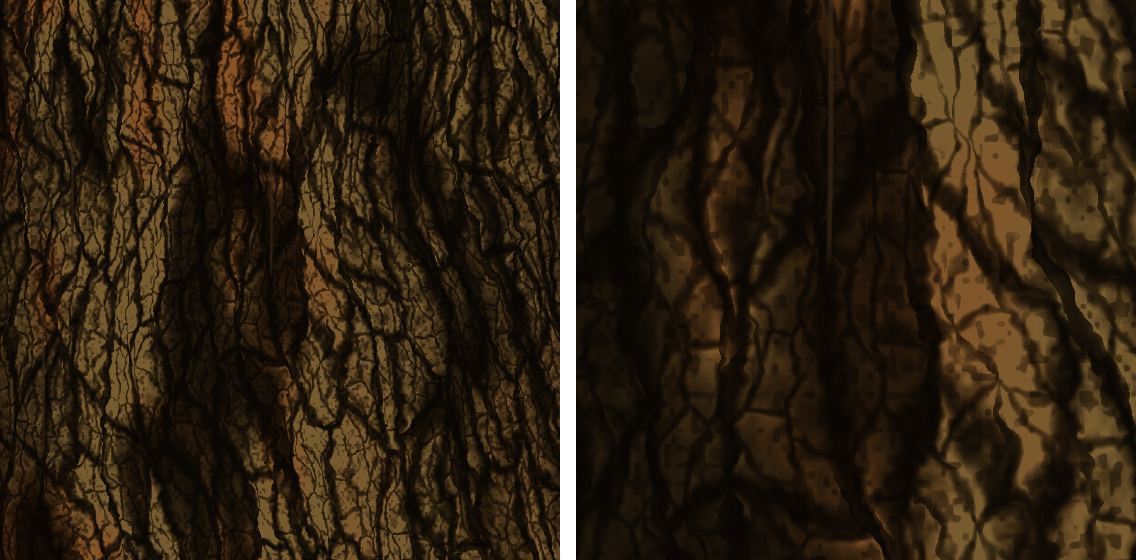
Left: the whole. Right: its middle third, enlarged.
Reproduce this texture procedurally as a WebGL 1 fragment shader.

```glsl
precision highp float;
// Old tree bark: leaning furrows, long plates and small chips in dark browns.
// Warped noise makes the furrows, stretched cells make the plates and chips,
// and a height difference towards the upper left lights the relief.
uniform vec2 u_resolution;

float hash(vec2 p) {
  return fract(sin(dot(p, vec2(127.1, 311.7))) * 43758.547);
}

vec2 hash2(vec2 p) {
  return vec2(hash(p), hash(p + 37.7));
}

float noise(vec2 p) {
  vec2 i = floor(p), f = fract(p);
  f = f * f * (3.0 - 2.0 * f);
  float low = mix(hash(i), hash(i + vec2(1.0, 0.0)), f.x);
  float high = mix(hash(i + vec2(0.0, 1.0)), hash(i + 1.0), f.x);
  return mix(low, high, f.y);
}

float fbm(vec2 p) {
  float sum = 0.0, amp = 0.53;
  for (int i = 0; i < 4; i++) {
    sum += amp * noise(p);
    p = p * 2.03 + 11.3;
    amp *= 0.5;
  }
  return sum;
}

vec2 wobble(vec2 p) {
  return vec2(noise(p), noise(p + 17.3)) - 0.5;
}

// Bends the grain: upright on the left, leaning on the right, ragged in detail.
vec2 grainFlow(vec2 p) {
  vec2 q = p;
  q.x += 0.3 * smoothstep(0.35, 0.95, p.x) * (p.y - 0.5);
  q.x += 0.1 * (noise(p * vec2(4.0, 3.0) + 5.0) - 0.5);
  q += 0.026 * wobble(p * vec2(20.0, 13.0));
  q += 0.010 * wobble(p * vec2(62.0, 45.0));
  return q + 0.004 * wobble(p * 150.0);
}

// Stretched cells: x is the distance to the border in canvas units, y a cell id.
vec2 cells(vec2 p, vec2 scale) {
  vec2 s = p * scale, base = floor(s);
  vec2 nearest = vec2(9.0), second = vec2(9.0);
  float id = 0.0;
  for (int j = -1; j <= 1; j++) {
    for (int i = -1; i <= 1; i++) {
      vec2 cell = base + vec2(float(i), float(j));
      vec2 toSeed = cell + hash2(cell) - s;
      float d = dot(toSeed, toSeed);
      if (d < dot(nearest, nearest)) {
        second = nearest;
        nearest = toSeed;
        id = hash(cell + 71.9);
      } else if (d < dot(second, second)) {
        second = toSeed;
      }
    }
  }
  float gap = dot(second, second) - dot(nearest, nearest);
  return vec2(gap / (2.0 * length((second - nearest) * scale) + 0.001), id);
}

// Furrow, plate and chip openness from 0 (crack) to 1 (top), then the plate id.
vec4 barkLayers(vec2 p) {
  vec2 q = grainFlow(p);
  float furrow = abs(2.0 * noise(q * vec2(11.0, 1.9) + 3.0) - 1.0);
  vec2 plate = cells(q, vec2(19.0, 5.5));
  vec2 chip = cells(q + 4.0, vec2(46.0, 17.0));
  float width = 0.5 + noise(p * vec2(13.0, 9.0));
  return vec4(smoothstep(0.04, 0.36, furrow),
              smoothstep(0.0015, 0.012 * width + 0.002, plate.x),
              smoothstep(0.0003, 0.0045 * width + 0.001, chip.x), plate.y);
}

float barkHeight(vec4 layers) {
  return dot(layers, vec4(0.5, 0.3, 0.2, 0.25));
}

vec3 barkColor(float tone) {
  vec3 shadow = vec3(0.030, 0.020, 0.010);
  vec3 brown = vec3(0.200, 0.142, 0.062);
  vec3 tan = vec3(0.430, 0.330, 0.170);
  vec3 dark = mix(shadow, brown, clamp(tone / 0.55, 0.0, 1.0));
  return mix(dark, tan, clamp((tone - 0.55) / 0.72, 0.0, 1.15));
}

// Coverage of one thin, slightly bowed upright fibre hanging from its top.
float fibre(vec2 p, vec2 top, float len, float pixel) {
  float along = (top.y - p.y) / len;
  float bow = 0.006 * along * (1.0 - along);
  float line = 1.0 - smoothstep(0.001, 0.001 + 1.5 * pixel, abs(p.x - top.x - bow));
  return line * smoothstep(0.0, 0.1, along) * smoothstep(1.0, 0.9, along);
}

void main() {
  vec2 p = gl_FragCoord.xy / u_resolution;
  float pixel = 1.0 / min(u_resolution.x, u_resolution.y);

  // Relief and the darkness inside cracks
  vec4 layers = barkLayers(p);
  float lit = barkHeight(layers) - barkHeight(barkLayers(p + vec2(-0.0035, 0.0025)));
  vec3 cavity = mix(vec3(0.14, 0.16, 0.38), vec3(1.0), layers.xyz);
  float tone = cavity.x * cavity.y * cavity.z * clamp(1.0 + 1.1 * lit, 0.35, 1.7);

  // Plate tone, rough grain and dark pits
  tone *= 0.84 + 0.36 * layers.w;
  tone *= 0.45 + 1.15 * fbm(p * vec2(85.0, 60.0));
  tone *= mix(0.6, 1.06, smoothstep(0.22, 0.45, noise(p * vec2(230.0, 190.0))));

  // Broad light: pale columns, dim sides
  float column = noise(vec2(p.x * 8.0 + 0.8 * noise(p * 3.0), p.y * 1.7) + 8.0);
  float sides = smoothstep(-0.12, 0.14, p.x) * (1.0 - 0.35 * smoothstep(0.55, 1.0, p.x));
  tone *= (0.72 + 0.88 * column) * sides * 1.12;

  // Rust stains, mostly on the left
  float rust = smoothstep(0.42, 0.72, fbm(p * vec2(12.0, 4.0) + 21.0));
  rust *= 1.0 - 0.8 * smoothstep(0.35, 0.75, p.x);
  vec3 color = barkColor(tone) * mix(vec3(1.0), vec3(1.16, 0.9, 0.78), rust);

  // Loose fibres
  for (int i = 0; i < 3; i++) {
    vec2 seed = hash2(vec2(float(i), 5.0));
    vec2 top = vec2(0.05 + 0.5 * seed.x, 0.35 + 0.6 * seed.y);
    color = mix(color, vec3(0.22, 0.16, 0.08), 0.6 * fibre(p, top, 0.24, pixel));
  }
  gl_FragColor = vec4(color, 1.0);
}
```
